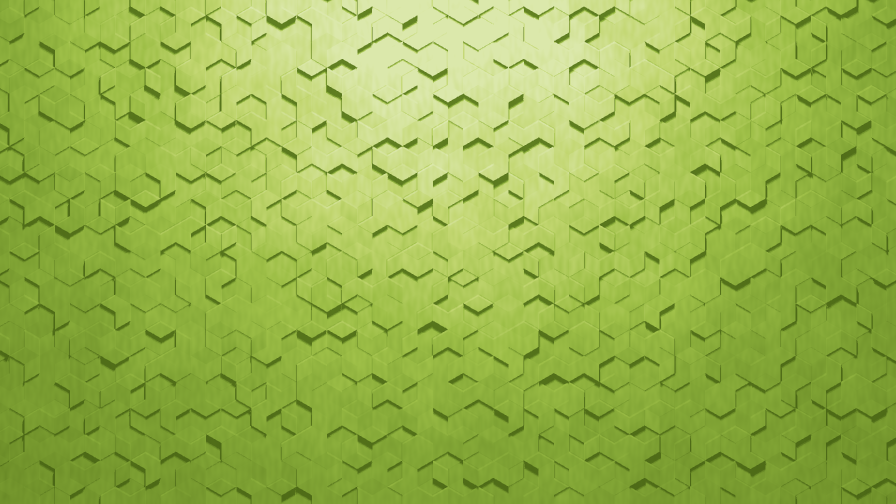
Give the GLSL for this pattern, as a WebGL 1 fragment shader.

```glsl
precision highp float;
uniform vec2 u_resolution;

#define TILE_WIDTH 0.06
#define SHADOW_REACH 0.36
#define SHADOW_SOFTNESS 0.28
#define SHADOW_DEPTH 0.86
#define RIM_LIGHT 0.4
#define TILE_VARIATION 0.36
#define GRAIN 0.35
#define GLOW_FALLOFF 1.55
#define GLOW_GAIN 4.2
#define BASE_LEVEL 1.0

const vec2 HEX = vec2(1.0, 1.7320508);
const vec3 SHADE = vec3(0.27, 0.38, 0.07);
const vec3 MOSS = vec3(0.43, 0.56, 0.16);
const vec3 LEAF = vec3(0.51, 0.65, 0.21);
const vec3 FRESH = vec3(0.62, 0.75, 0.28);
const vec3 PALE = vec3(0.76, 0.84, 0.44);
const vec3 GLOW = vec3(0.86, 0.91, 0.67);

float hash(vec3 p) {
  p = fract(p * vec3(0.1031, 0.1130, 0.0973));
  p += dot(p, p.yzx + 33.33);
  return fract((p.x + p.y) * p.z);
}

float cornerSlope(vec2 cell, vec2 offset) {
  float angle = 6.2831853 * hash(vec3(cell, 7.0));
  return dot(vec2(cos(angle), sin(angle)), offset);
}

float gradientNoise(vec2 p) {
  vec2 i = floor(p), f = fract(p);
  vec2 w = f * f * f * (f * (f * 6.0 - 15.0) + 10.0);
  vec2 e = vec2(1.0, 0.0);
  return mix(
    mix(cornerSlope(i, f), cornerSlope(i + e, f - e), w.x),
    mix(cornerSlope(i + e.yx, f - e.yx), cornerSlope(i + e.xx, f - e.xx), w.x),
    w.y);
}

// Hexagon cell and one of its three rhombi
vec3 rhombusId(vec2 p) {
  vec2 a = mod(p, HEX) - 0.5 * HEX;
  vec2 b = mod(p - 0.5 * HEX, HEX) - 0.5 * HEX;
  vec2 q = dot(a, a) < dot(b, b) ? a : b;
  float turn = atan(q.x, q.y) / 6.2831853;
  float sector = floor(fract(turn) * 3.0);
  return vec3(floor((p - q) * 2.0 / HEX + 0.5), sector + 1.0);
}

float tileHeight(vec2 p) {
  return hash(rhombusId(p));
}

// Piecewise ramp, one colour per unit of light
vec3 greenRamp(float level) {
  vec3 c = mix(SHADE, MOSS, clamp(level, 0.0, 1.0));
  c = mix(c, LEAF, clamp(level - 1.0, 0.0, 1.0));
  c = mix(c, FRESH, clamp(level - 2.0, 0.0, 1.0));
  c = mix(c, PALE, clamp(level - 3.0, 0.0, 1.0));
  return mix(c, GLOW, clamp(level - 4.0, 0.0, 1.0));
}

vec3 wall(vec2 p) {
  vec2 t = p / TILE_WIDTH;
  vec3 id = rhombusId(t);
  float h = hash(id);
  vec2 toLamp = normalize(vec2(-0.45 * p.x, 1.0));

  // Shadow cast by taller tiles on the lamp side
  float shadow = 0.0;
  for (int i = 1; i <= 9; i++) {
    float s = (float(i) - 0.5) / 9.0;
    float rise = tileHeight(t + toLamp * s * SHADOW_REACH) - h - s;
    shadow = max(shadow, smoothstep(0.0, SHADOW_SOFTNESS, rise));
  }

  // Lit rims and faint vertical joints
  float rim = smoothstep(0.1, 0.6, h - tileHeight(t + toLamp * 0.06));
  float side = p.x < 0.0 ? 0.05 : -0.05;
  float joint = smoothstep(0.1, 0.7, tileHeight(t + vec2(side, 0.0)) - h);

  // Lamp glow from the top centre, then surface variation
  vec2 d = p - vec2(0.0, 1.03);
  float level = BASE_LEVEL + GLOW_GAIN * exp(-GLOW_FALLOFF * dot(d, d));
  level += TILE_VARIATION * (hash(id + 19.0) - 0.5);
  level += GRAIN * gradientNoise(p * vec2(110.0, 38.0));
  level += GRAIN * gradientNoise(p * 6.0);
  level += RIM_LIGHT * rim * (1.0 - shadow);
  level *= (1.0 - SHADOW_DEPTH * shadow) * (1.0 - 0.18 * joint);
  return greenRamp(level);
}

void main() {
  // Four samples smooth the tile edges
  vec3 sum = vec3(0.0);
  for (int j = 0; j < 2; j++) {
    for (int i = 0; i < 2; i++) {
      vec2 jitter = (vec2(float(i), float(j)) - 0.5) * 0.6;
      vec2 p = (gl_FragCoord.xy + jitter) / u_resolution.y;
      p.x -= 0.5 * u_resolution.x / u_resolution.y;
      sum += wall(p);
    }
  }
  gl_FragColor = vec4(sum * 0.25, 1.0);
}
```
